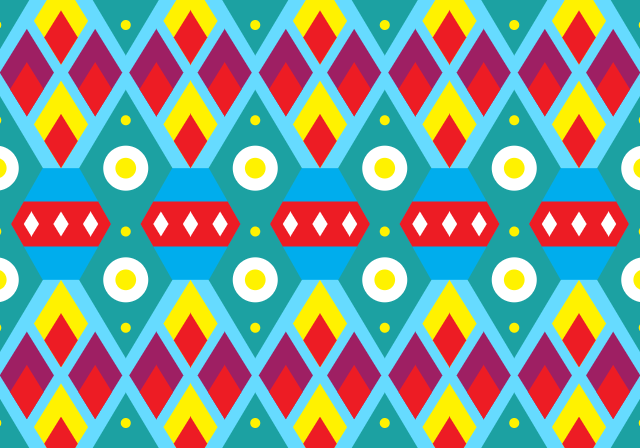
This pattern is drawn by a Shadertoy shader. Its source:

```glsl
#define SPAN   768.0               // design units across the canvas
#define TILE   vec2(155.4, 363.3)  // one repeat, in design units
#define SKY    vec3(0.40, 0.86, 1.00)
#define TEAL   vec3(0.11, 0.63, 0.635)
#define BLUE   vec3(0.00, 0.68, 0.93)
#define RED    vec3(0.93, 0.11, 0.14)
#define PLUM   vec3(0.62, 0.12, 0.39)
#define YELLOW vec3(1.00, 0.95, 0.00)
#define WHITE  vec3(1.0)

float pixelSize;

// Lay a colour over the base wherever the distance is negative
void paint(inout vec3 base, vec3 ink, float dist) {
    base = mix(base, ink, clamp(0.5 - dist / pixelSize, 0.0, 1.0));
}

float diamond(vec2 p, vec2 halfSize) {
    return (dot(abs(p), halfSize.yx) - halfSize.x * halfSize.y) / length(halfSize);
}

float disc(vec2 p, float radius) {
    return length(p) - radius;
}

// Large diamond with a smaller red one sharing its lower tip
void nestedDiamond(inout vec3 col, vec2 p, vec3 ink) {
    vec2 halfSize = vec2(32.5, 52.5);
    float inner = 0.62;
    paint(col, ink, diamond(p, halfSize));
    paint(col, RED, diamond(p + vec2(0.0, halfSize.y * (1.0 - inner)), halfSize * inner));
}

void mainImage(out vec4 fragColor, in vec2 fragCoord) {
    pixelSize = SPAN / iResolution.x;
    vec2 p = (fragCoord - 0.5 * iResolution.xy) * pixelSize;

    // Cell centred on the hexagon, and the height within the diamond band
    vec2 halfTile = 0.5 * TILE;
    vec2 cell = mod(p + halfTile, TILE) - halfTile;
    float bandY = mod(p.y, TILE.y) - halfTile.y;
    float columnX = halfTile.x - abs(cell.x);

    // Teal lozenges between the hexagons, on a pale blue ground
    vec3 col = SKY;
    float slope = 0.596;
    paint(col, TEAL, (columnX - slope * (abs(bandY) - 20.6)) / length(vec2(1.0, slope)));

    // Band of nested diamonds
    nestedDiamond(col, vec2(abs(cell.x) - 41.0, bandY), PLUM);
    for (float side = -1.0; side <= 1.0; side += 2.0)
        nestedDiamond(col, vec2(cell.x, bandY - side * 62.1), YELLOW);

    // Hexagon with a red belt
    float flank = 0.567;
    float hexagon = max(abs(cell.y) - 67.0,
        (abs(cell.x) + flank * abs(cell.y) - 60.0) / length(vec2(1.0, flank)));
    paint(col, BLUE, hexagon);
    paint(col, RED, max(hexagon, abs(cell.y) - 27.0));
    for (float i = -1.0; i <= 1.0; i++)
        paint(col, WHITE, diamond(cell - vec2(35.5 * i, 0.0), vec2(9.2, 15.0)));

    // Ringed discs and small dots on the teal
    vec2 ring = vec2(columnX, abs(cell.y) - 67.0);
    paint(col, WHITE, disc(ring, 27.0));
    paint(col, YELLOW, disc(ring, 12.4));
    paint(col, YELLOW, disc(vec2(columnX, cell.y + 9.0), 6.0));
    paint(col, YELLOW, disc(vec2(columnX, abs(cell.y) - 124.5), 6.0));

    fragColor = vec4(col, 1.0);
}
```
